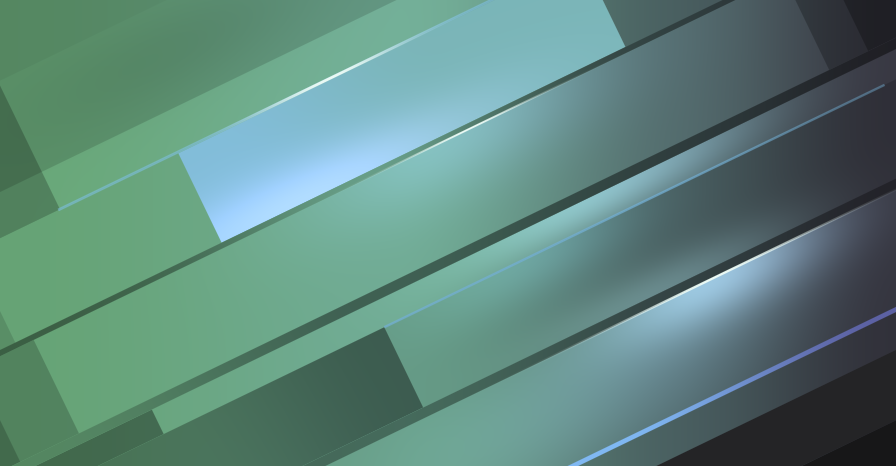
Write a Shadertoy shader that draws this background.

```glsl
const vec3 SKY = vec3(0.50, 0.76, 0.92);
const vec3 ICE = vec3(0.92, 0.98, 0.96);

// Smooth-edged interval mask
float span(float v, float lo, float hi) {
    float e = 0.7 / iResolution.y;
    return smoothstep(lo - e, lo + e, v) * (1.0 - smoothstep(hi - e, hi + e, v));
}

// Panel in rotated space: extent along the slope, then across it
float panel(vec2 q, vec2 along, vec2 across) {
    return span(q.x, along.x, along.y) * span(q.y, across.x, across.y);
}

// Soft elliptical light
float glow(vec2 q, vec2 center, vec2 size) {
    vec2 d = (q - center) / size;
    return exp(-dot(d, d));
}

// Green on the left, teal in the middle, slate on the right
vec3 baseColor(float x) {
    vec3 c = mix(vec3(0.40, 0.64, 0.46), vec3(0.44, 0.67, 0.58), smoothstep(0.0, 0.9, x));
    c = mix(c, vec3(0.32, 0.41, 0.42), smoothstep(0.85, 1.55, x));
    return mix(c, vec3(0.22, 0.22, 0.26), smoothstep(1.45, 1.92, x));
}

void mainImage(out vec4 fragColor, in vec2 fragCoord) {
    vec2 p = fragCoord / iResolution.y;
    vec2 dir = vec2(0.9, 0.436);
    vec2 q = vec2(dot(p, dir), dot(p, vec2(-dir.y, dir.x)));
    vec3 base = baseColor(p.x);
    vec3 col = base;

    // Upper left panels
    float top = span(q.y, 0.44, 9.0);
    float shade = mix(0.88, 1.03, span(q.y, 0.44, 0.529));
    shade -= 0.07 * glow(q, vec2(0.75, 0.64), vec2(0.35, 0.1));
    shade *= mix(0.77, 1.0, span(q.x, 0.356, 9.0));
    shade = mix(shade, 0.83, span(q.y, 0.744, 9.0));
    col = mix(col, base * shade, top);

    // Second band with its bright blue panel
    float second = span(q.y, 0.212, 0.44);
    col *= 1.0 - second * (0.13 * span(q.x, -9.0, 0.145) + 0.12 * span(q.x, 1.6, 9.0));
    vec3 blue = mix(vec3(0.51, 0.74, 0.85), vec3(0.48, 0.71, 0.72), smoothstep(0.7, 1.25, q.x));
    blue += vec3(0.19, 0.13, 0.25) * glow(q, vec2(0.86, 0.224), vec2(0.42, 0.085));
    col = mix(col, blue, panel(q, vec2(0.637, 1.6), vec2(0.224, 0.437)));

    // Wide central band
    float center = span(q.y, -0.011, 0.212);
    vec3 wide = base * (1.0 - 0.2 * span(q.x, -9.0, 0.183) - 0.15 * span(q.x, -9.0, 0.043));
    wide += vec3(0.09, 0.10, 0.19) * glow(q, vec2(1.21, 0.212), vec2(0.34, 0.12));
    wide *= 1.0 - 0.25 * span(q.x, 1.972, 9.0) - 0.2 * span(q.x, 2.065, 9.0);
    col = mix(col, wide, center);

    // Bright ledge under the central band
    vec3 ledge = base * mix(0.64, 1.0, span(q.x, 0.346, 9.0));
    ledge += vec3(0.20, 0.27, 0.32) * glow(q, vec2(1.44, -0.033), vec2(0.32, 0.065));
    col = mix(col, ledge, span(q.y, -0.0915, -0.033));

    // Third band, dark left part and lit right part
    vec3 third = base * (0.9 - 0.06 * smoothstep(1.0, 1.6, q.x));
    third += vec3(0.08, 0.14, 0.17) * glow(q, vec2(1.25, -0.0915), vec2(0.25, 0.09));
    third += vec3(0.13, 0.17, 0.18) * glow(q, vec2(1.46, -0.283), vec2(0.3, 0.06));
    vec3 dark = base * mix(0.7, 0.54, smoothstep(0.35, 0.87, q.x));
    third = mix(dark, third, span(q.x, 0.872, 9.0));
    col = mix(col, third, span(q.y, -0.283, -0.0915));

    // Fourth band
    vec3 fourth = base * 0.93;
    fourth += vec3(0.30, 0.38, 0.46) * glow(q, vec2(1.57, -0.305), vec2(0.27, 0.09));
    fourth += vec3(0.08, 0.11, 0.14) * glow(q, vec2(1.25, -0.42), vec2(0.4, 0.14));
    col = mix(col, fourth, span(q.y, -0.536, -0.3045));

    // Dark lower right steps
    col = mix(col, base * 0.88, span(q.y, -0.614, -0.536));
    col = mix(col, vec3(0.14, 0.14, 0.15), span(q.y, -0.75, -0.614));
    col = mix(col, vec3(0.09, 0.09, 0.095), span(q.y, -9.0, -0.75));

    // Shadow gaps between bands
    float lit = glow(q, vec2(0.98, 0.218), vec2(0.35, 1.0));
    col = mix(col, base * mix(0.58, 0.92, lit), span(q.y, 0.212, 0.224));
    float gap = mix(0.82, 0.56, smoothstep(0.1, 0.9, q.x));
    col = mix(col, base * gap, span(q.y, -0.033, -0.011));
    col = mix(col, base * 0.62, span(q.y, -0.3045, -0.283));

    // Thin blue edges
    float fade = 0.75 - 0.3 * smoothstep(1.5, 2.06, q.x);
    col = mix(col, SKY, 0.55 * panel(q, vec2(0.352, 9.0), vec2(0.437, 0.443)));
    col = mix(col, SKY * 0.9, fade * panel(q, vec2(0.872, 2.065), vec2(-0.094, -0.089)));
    vec3 rim = mix(vec3(0.50, 0.72, 0.95), vec3(0.36, 0.38, 0.64), smoothstep(1.2, 1.85, q.x));
    col = mix(col, rim, span(q.y, -0.541, -0.531));

    // White glints
    col = mix(col, ICE, span(q.y, 0.437, 0.443) * glow(q, vec2(1.0, 0.44), vec2(0.17, 1.0)));
    col = mix(col, ICE, span(q.y, 0.210, 0.214) * glow(q, vec2(1.22, 0.212), vec2(0.16, 1.0)));
    col = mix(col, ICE, span(q.y, -0.307, -0.302) * glow(q, vec2(1.56, -0.305), vec2(0.25, 1.0)));

    fragColor = vec4(clamp(col, 0.0, 1.0), 1.0);
}
```
